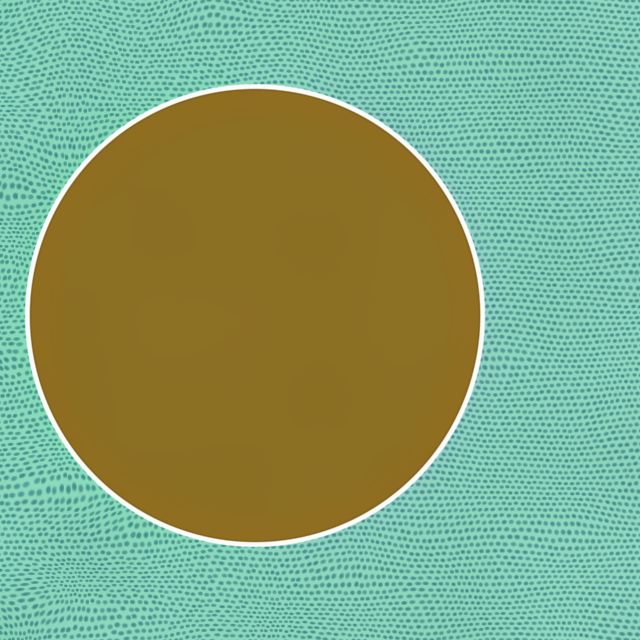
A WebGL 1 fragment shader for this background:

```glsl
precision highp float;
uniform vec2 u_resolution;

float hash(vec2 p) {
  vec3 q = fract(vec3(p.xyx) * 0.1031);
  q += dot(q, q.yzx + 33.33);
  return fract((q.x + q.y) * q.z);
}

float noise(vec2 p) {
  vec2 cell = floor(p);
  vec2 f = fract(p);
  f = f * f * (3.0 - 2.0 * f);
  float low = mix(hash(cell), hash(cell + vec2(1.0, 0.0)), f.x);
  float high = mix(hash(cell + vec2(0.0, 1.0)), hash(cell + 1.0), f.x);
  return mix(low, high, f.y);
}

// Staggered rows of small dots, bent by noise; returns dot coverage
float stipple(vec2 uv) {
  float disorder = mix(1.5, 0.7, smoothstep(0.1, 0.85, uv.x));
  vec2 bend = vec2(noise(uv * 13.0), noise(uv * vec2(9.0, 15.0) + 40.0)) - 0.5;
  vec2 p = uv * vec2(98.0, 104.0) + bend * disorder * 2.2;
  float row = floor(p.y);
  p.x += 0.5 * mod(row, 2.0);
  vec2 cell = vec2(floor(p.x), row);
  vec2 jitter = vec2(hash(cell), hash(cell + 71.0)) - 0.5;
  float d = length((fract(p) - 0.5 - jitter * 0.2 * disorder) * vec2(0.9, 1.05));
  return smoothstep(0.48, 0.12, d) * mix(0.8, 1.05, hash(cell + 19.0));
}

void main() {
  vec2 uv = gl_FragCoord.xy / u_resolution;
  float pixel = 1.0 / min(u_resolution.x, u_resolution.y);

  // Mint cloth with teal dots and soft tonal drift
  vec3 mint = vec3(0.55, 0.84, 0.735);
  vec3 teal = vec3(0.28, 0.57, 0.56);
  vec3 color = mix(mint, teal, stipple(uv));
  color += 0.025 * (noise(uv * 7.0) - 0.5);
  color += vec3(0.015, 0.0, 0.01) * (uv.x - 0.5);

  // Signed distance to the outer edge of the disc
  vec2 offset = uv - vec2(0.3985, 0.507);
  float edge = length(offset * vec2(1.003, 0.997)) - 0.3605;

  // Faint tint on the cloth beside the rim
  vec3 rimTint = mix(vec3(-0.03, 0.02, -0.02), vec3(0.0, -0.03, 0.02),
                     smoothstep(-0.3, 0.3, offset.x));
  color += rimTint * exp(-max(edge, 0.0) * 50.0);

  // White ring around a flat ochre disc
  vec3 ochre = vec3(0.545, 0.435, 0.138);
  ochre += vec3(0.018, -0.004, -0.01) * smoothstep(-0.08, -0.008, edge);
  ochre += 0.008 * (noise(uv * 8.0 + 11.0) - 0.5);
  ochre *= 1.0 - 0.12 * smoothstep(-0.012, -0.008, edge);
  color = mix(color, vec3(0.985, 0.99, 0.975), smoothstep(pixel, -pixel, edge));
  color = mix(color, ochre, smoothstep(pixel, -pixel, edge + 0.0075));

  gl_FragColor = vec4(color, 1.0);
}
```
